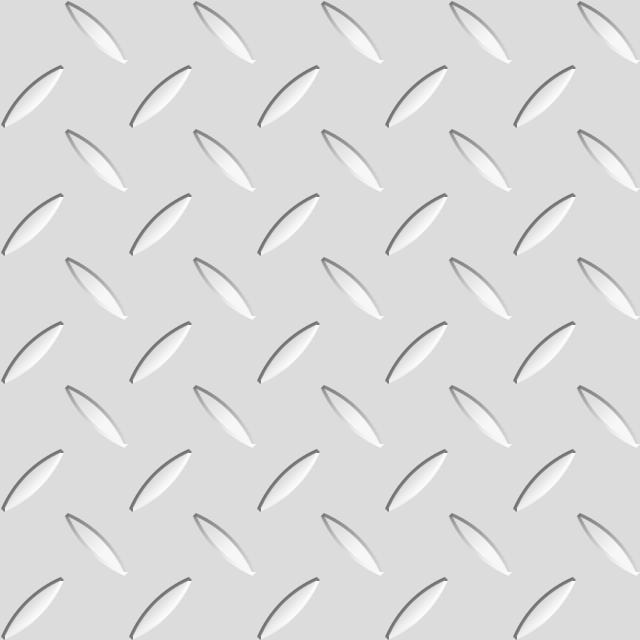
Give the GLSL for this texture, as a WebGL 1 fragment shader.

```glsl
precision highp float;
// Diamond tread plate: a flat grey sheet with a 5 by 5 grid of cells, each holding
// two raised lugs that lean opposite ways. A lug is a blunt lens (two arcs) with
// a flat face, two bevels and two tip facets, each shaded from the upper left.

uniform vec2 u_resolution;

// Layout, in cells
const float REPEATS = 5.0;
const vec2 RISING_CENTER = vec2(0.254, 0.247);
const vec2 FALLING_CENTER = vec2(0.752, 0.747);

// Lug shape, in cells
const float LENS_HALF_LENGTH = 0.37;
const float LENS_HALF_WIDTH = 0.08;
const float BLUNT_HALF_LENGTH = 0.33;
const float BEVEL_WIDTH = 0.026;
const float FACET_START = 0.302;
const float FACET_SLOPE = 1.2;

// Grey levels
const float PLATE = 0.862;
const float SHADOW = 0.43;
const float SHADOW_SOFT = 0.56;
const float TIP_SHADOW = 0.48;
const float MID = 0.68;
const float FACE_DIM = 0.87;
const float FACE_LIT = 0.96;
const float HIGHLIGHT = 0.98;

// Anti-aliased coverage of a signed distance
float cover(float dist, float pixel) {
  return clamp(0.5 - dist / pixel, 0.0, 1.0);
}

// Signed distance to the lens; q.x runs along the lug, q.y across it
float lensDistance(vec2 q) {
  float radius = (LENS_HALF_LENGTH * LENS_HALF_LENGTH + LENS_HALF_WIDTH * LENS_HALF_WIDTH)
               / (2.0 * LENS_HALF_WIDTH);
  return length(vec2(q.x, abs(q.y) + radius - LENS_HALF_WIDTH)) - radius;
}

// Lays one lug over the base; tones are upper bevel, lower bevel, face
float drawLug(float base, vec2 q, vec3 tones, vec2 tips, float pixel) {
  float lens = lensDistance(q);
  float outline = max(lens, abs(q.x) - BLUNT_HALF_LENGTH);
  float facet = FACET_START + FACET_SLOPE * abs(q.y) - abs(q.x);
  float tone = mix(tones.y, tones.x, cover(-q.y, pixel));
  tone = mix(tone, q.x < 0.0 ? tips.x : tips.y, cover(facet, pixel));
  tone = mix(tone, tones.z, cover(lens + BEVEL_WIDTH, pixel));
  return mix(base, tone, cover(outline, pixel));
}

// Lug leaning like a slash: dark upper bevel, bright lower bevel
float risingLug(float base, vec2 p, float pixel) {
  vec2 q = vec2(p.x + p.y, p.y - p.x) * sqrt(0.5);
  float along = smoothstep(-0.33, 0.33, q.x);
  float depth = clamp(-lensDistance(q) / BEVEL_WIDTH, 0.0, 1.0);
  float upper = mix(SHADOW, SHADOW_SOFT, depth * depth);
  float lower = mix(0.94, HIGHLIGHT, smoothstep(0.0, 0.4, along));
  float face = mix(FACE_LIT, FACE_DIM, smoothstep(-0.05, 0.045, q.y));
  return drawLug(base, q, vec3(upper, lower, face), vec2(TIP_SHADOW), pixel);
}

// Lug leaning like a backslash: bevels fade from a dark upper tip to a bright lower one
float fallingLug(float base, vec2 p, float pixel) {
  vec2 q = vec2(p.x - p.y, p.x + p.y) * sqrt(0.5);
  float along = smoothstep(-0.33, 0.33, q.x);
  float upper = mix(SHADOW_SOFT - 0.04, 0.84, along);
  float lower = mix(MID - 0.12, HIGHLIGHT, sqrt(along));
  float face = mix(FACE_DIM, FACE_LIT + 0.01, smoothstep(0.0, 0.75, along));
  return drawLug(base, q, vec3(upper, lower, face), vec2(TIP_SHADOW, HIGHLIGHT), pixel);
}

void main() {
  vec2 cell = fract(gl_FragCoord.xy / u_resolution * REPEATS);
  float pixel = 1.2 * REPEATS / min(u_resolution.x, u_resolution.y);

  float grey = risingLug(PLATE, cell - RISING_CENTER, pixel);
  grey = fallingLug(grey, cell - FALLING_CENTER, pixel);
  gl_FragColor = vec4(vec3(grey), 1.0);
}
```
